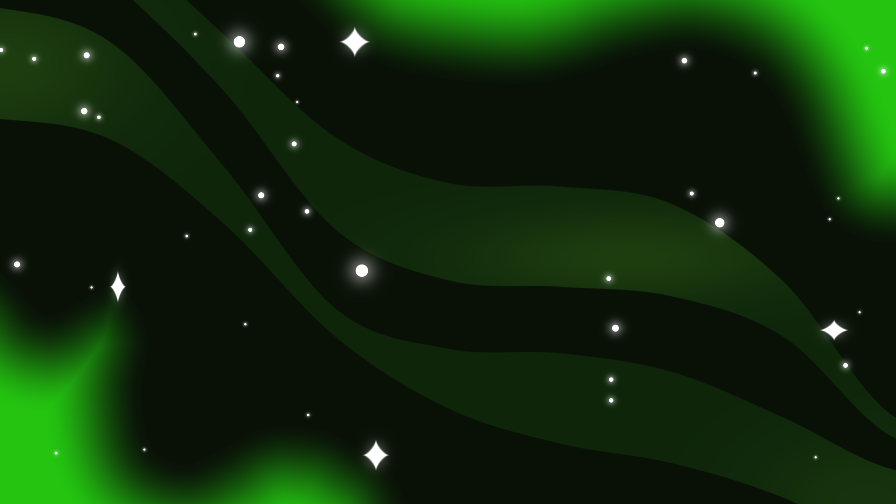
Reproduce this background procedurally as a Shadertoy shader.

```glsl
float hash(float n) { return fract(sin(n * 12.9898) * 43758.5453); }

// Catmull-Rom weights
vec4 splineWeights(float t) {
    float t2 = t * t, t3 = t2 * t;
    return 0.5 * vec4(2.0 * t2 - t - t3, 2.0 - 5.0 * t2 + 3.0 * t3, t + 4.0 * t2 - 3.0 * t3, t3 - t2);
}

// Height of a smooth curve through evenly spaced knots
float curveHeight(float x, float k[9]) {
    float s = clamp(x * 4.5, 0.0, 7.999);
    int i = int(s);
    return dot(splineWeights(fract(s)), vec4(k[max(i - 1, 0)], k[i], k[i + 1], k[min(i + 2, 8)]));
}

// Signed distance to a curve, positive below it
float belowCurve(vec2 p, float k[9]) {
    float h = curveHeight(p.x, k);
    float slope = (curveHeight(p.x + 0.01, k) - h) / 0.01;
    return (h - p.y) / sqrt(1.0 + slope * slope);
}

// Signed distance to a smooth outline, negative inside
float blobDistance(vec2 p, vec2 k[16]) {
    float nearest = 1e3, side = 1.0;
    vec2 a = k[15];
    for (int n = 0; n <= 90; n++) {
        int i = min(n / 6, 14);
        float t = float(n - i * 6) / 6.0;
        vec2 b = mat4x2(k[max(i - 1, 0)], k[i], k[i + 1], k[min(i + 2, 15)]) * splineWeights(t);
        vec2 e = b - a, w = p - a;
        vec2 gap = w - e * clamp(dot(w, e) / max(dot(e, e), 1e-8), 0.0, 1.0);
        nearest = min(nearest, dot(gap, gap));
        if ((a.y > p.y) != (b.y > p.y) && w.x < e.x * w.y / e.y) side = -side;
        a = b;
    }
    return side * sqrt(nearest);
}

float softSpot(vec2 p, vec2 center, vec2 size) {
    vec2 q = (p - center) / size;
    return exp(-dot(q, q));
}

// Four-pointed star with a faint halo
float sparkle(vec2 p, vec2 center, vec2 size) {
    vec2 q = abs(p - center) / size;
    float shape = pow(q.x, 0.7) + pow(q.y, 0.7);
    return smoothstep(1.15, 0.85, shape) + 0.3 * exp(-1.5 * dot(q, q));
}

// Round star with a halo
float orb(vec2 p, vec2 center, float radius) {
    float d = length(p - center), px = 0.7 / iResolution.y;
    return 1.0 - smoothstep(radius - px, radius + px, d) + 0.4 * exp(-d * d / (radius * radius * 5.0));
}

void mainImage(out vec4 fragColor, in vec2 fragCoord) {
    vec2 p = fragCoord / iResolution.y;
    float px = 0.75 / iResolution.y;
    vec3 night = vec3(0.036, 0.066, 0.028);
    vec3 color = night;

    // Flowing ribbons
    float lowerTop = belowCurve(p, float[9](0.984, 0.914, 0.669, 0.387, 0.308, 0.299, 0.262, 0.171, 0.067));
    float lowerBase = belowCurve(p, float[9](0.764, 0.722, 0.556, 0.331, 0.19, 0.12, 0.081, 0.012, -0.1));
    float upperTop = belowCurve(p, float[9](1.37, 1.14, 0.931, 0.727, 0.637, 0.63, 0.595, 0.44, 0.171));
    float upperBase = belowCurve(p, float[9](1.21, 1.037, 0.819, 0.544, 0.444, 0.431, 0.412, 0.331, 0.13));
    float ribbons = max(min(lowerTop, -lowerBase), min(upperTop, -upperBase));
    float sheen = softSpot(p, vec2(0.0, 0.87), vec2(0.25, 0.16))
                + softSpot(p, vec2(1.25, 0.49), vec2(0.34, 0.09))
                + 0.6 * softSpot(p, vec2(1.72, 0.0), vec2(0.22, 0.14));
    vec3 ribbonColor = vec3(0.055, 0.145, 0.04) + sheen * vec3(0.06, 0.095, 0.02);
    color = mix(color, ribbonColor, smoothstep(-px, px, ribbons));

    // Glowing corner blobs, dark along their rims
    float topBlob = blobDistance(p, vec2[16](
        vec2(0.5, 1.12), vec2(0.59, 1.0), vec2(0.694, 0.903), vec2(0.81, 0.856),
        vec2(1.007, 0.831), vec2(1.134, 0.847), vec2(1.25, 0.884), vec2(1.377, 0.903),
        vec2(1.481, 0.866), vec2(1.546, 0.792), vec2(1.602, 0.653), vec2(1.639, 0.576),
        vec2(1.7, 0.53), vec2(1.778, 0.516), vec2(2.0, 0.5), vec2(2.4, 1.6)));
    float cornerBlob = blobDistance(p, vec2[16](
        vec2(-0.3, 0.7), vec2(0.0, 0.463), vec2(0.086, 0.377), vec2(0.16, 0.404),
        vec2(0.236, 0.435), vec2(0.294, 0.336), vec2(0.282, 0.225), vec2(0.3, 0.115),
        vec2(0.363, 0.079), vec2(0.43, 0.104), vec2(0.5, 0.143), vec2(0.58, 0.155),
        vec2(0.69, 0.125), vec2(0.806, 0.0), vec2(0.85, -0.4), vec2(-0.5, -0.5)));
    float blob = min(topBlob, cornerBlob);
    vec3 glow = mix(night, vec3(0.14, 0.77, 0.065), smoothstep(-0.01, 0.2, -blob));
    color = mix(color, glow, smoothstep(-px, px, -blob));

    // Large stars
    float light = sparkle(p, vec2(0.704, 0.917), vec2(0.029));
    light += sparkle(p, vec2(0.234, 0.431), vec2(0.015, 0.032));
    light += sparkle(p, vec2(1.655, 0.345), vec2(0.028, 0.02));
    light += sparkle(p, vec2(0.746, 0.097), vec2(0.025, 0.03));
    light += orb(p, vec2(0.475, 0.917), 0.011);
    light += orb(p, vec2(0.718, 0.463), 0.012);
    light += orb(p, vec2(1.428, 0.558), 0.009);

    // Small stars scattered to both sides
    for (float i = 1.0; i <= 34.0; i++) {
        float side = step(0.55, hash(i + 0.3));
        vec2 center = vec2(hash(i + 40.1) * 0.62 + side * 1.14, 0.05 + 0.9 * hash(i + 80.7));
        light += orb(p, center, mix(0.0018, 0.007, pow(hash(i + 120.9), 3.0)));
    }
    fragColor = vec4(mix(color, vec3(1.0), min(light, 1.0)), 1.0);
}
```
